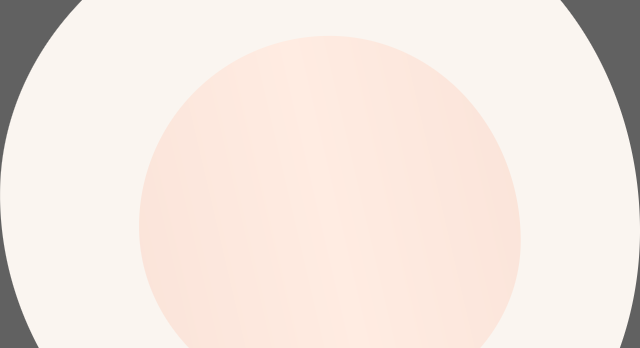
Write a WebGL 1 fragment shader that draws this background.

```glsl
precision highp float;
// Draws a large cream blob on grey, holding a smaller peach blob with a slanted soft sheen.

uniform vec2 u_resolution;

const float ASPECT = 1.846;
const vec3 GREY = vec3(0.380);
const vec3 CREAM = vec3(0.980, 0.961, 0.941);
const vec3 PEACH_EDGE = vec3(0.980, 0.890, 0.849);
const vec3 PEACH_LIGHT = vec3(1.000, 0.925, 0.886);

// Approximate signed distance to one elliptical corner that opens towards dir;
// negative everywhere inside.
float cornerDistance(vec2 p, vec2 center, vec2 extreme, vec2 dir) {
  vec2 radii = abs(extreme - center);
  vec2 q = max((p - center) * dir / radii, 0.0);
  return (length(q) - 1.0) * min(radii.x, radii.y);
}

// Blob made of four elliptical corners.
// lo, hi: bounding box; touchX: x of the bottom and top points;
// touchY: y of the left and right points.
float blobDistance(vec2 p, vec2 lo, vec2 hi, vec2 touchX, vec2 touchY) {
  float bottomLeft = cornerDistance(p, vec2(touchX.x, touchY.x), lo, vec2(-1.0));
  float bottomRight = cornerDistance(p, vec2(touchX.x, touchY.y), vec2(hi.x, lo.y), vec2(1.0, -1.0));
  float topLeft = cornerDistance(p, vec2(touchX.y, touchY.x), vec2(lo.x, hi.y), vec2(-1.0, 1.0));
  float topRight = cornerDistance(p, vec2(touchX.y, touchY.y), hi, vec2(1.0));
  return max(max(bottomLeft, bottomRight), max(topLeft, topRight));
}

// Coverage of a shape, softened over one pixel.
float coverage(float d, float pixel) {
  return clamp(0.5 - d / pixel, 0.0, 1.0);
}

// Linear sheen, brightest on a slanted line through center.
vec3 sheen(vec2 p, vec2 center, vec2 axis, float halfWidth) {
  float t = abs(dot(p - center, normalize(axis))) / halfWidth;
  return mix(PEACH_LIGHT, PEACH_EDGE, min(t, 1.0));
}

void main() {
  vec2 p = gl_FragCoord.xy / u_resolution * vec2(ASPECT, 1.0);
  float pixel = 1.0 / u_resolution.y;

  // Outer and inner blobs
  float outer = blobDistance(p, vec2(0.0, -0.550), vec2(ASPECT, 1.305),
                             vec2(1.070, 1.000), vec2(0.442, 0.337));
  float inner = blobDistance(p, vec2(0.401, -0.180), vec2(1.502, 0.897),
                             vec2(0.981, 0.950), vec2(0.349, 0.308));

  // Layers from back to front
  vec3 color = mix(GREY, CREAM, coverage(outer, pixel));
  vec3 peach = sheen(p, vec2(0.954, 0.363), vec2(1.0, 0.235), 0.656);
  color = mix(color, peach, coverage(inner, pixel));

  gl_FragColor = vec4(color, 1.0);
}
```
